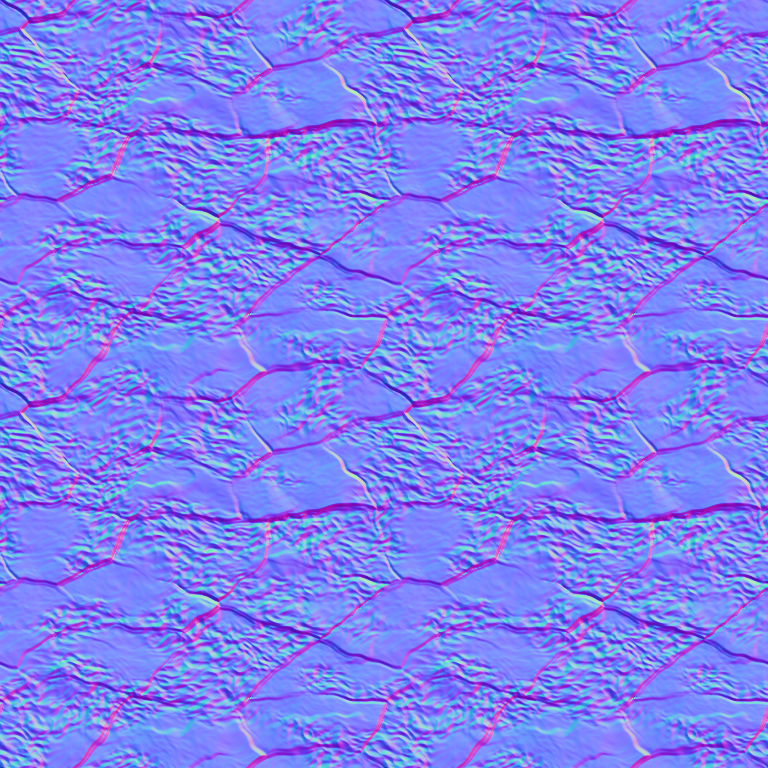
Write a Shadertoy shader that draws this texture map.

```glsl
// Tangent-space normal map of a layered, chipped rock wall, two tiles across and two up.
// Warped wide Voronoi stones lean over their lower right neighbours; wrapped noise
// roughens them in patches, and slopes of the summed height become the normal.

float hash(vec2 p) {
    return fract(sin(dot(p, vec2(127.1, 311.7))) * 43758.5453);
}

// Dot product of a lattice point's random direction with the offset from it
float lattice(vec2 cell, vec2 offset, vec2 period, float seed) {
    float angle = 6.2832 * hash(mod(cell, period) + seed);
    return dot(vec2(cos(angle), sin(angle)), offset);
}

// Gradient noise over the unit tile, wrapping after a whole number of cells
float noise(vec2 p, vec2 period, float seed) {
    vec2 i = floor(p * period), f = p * period - i;
    vec2 u = f * f * f * (f * (f * 6.0 - 15.0) + 10.0);
    vec2 x = vec2(1, 0), y = vec2(0, 1);
    return mix(mix(lattice(i, f, period, seed),
                   lattice(i + x, f - x, period, seed), u.x),
               mix(lattice(i + y, f - y, period, seed),
                   lattice(i + 1.0, f - 1.0, period, seed), u.x), u.y);
}

// Jittered stone centre; odd courses are shifted by half a stone
vec2 stoneCentre(vec2 cell, vec2 grid) {
    vec2 id = mod(cell, grid);
    vec2 jitter = vec2(hash(id + 3.7), hash(id + 9.2)) - 0.5;
    return cell + 0.5 + 0.75 * jitter + vec2(0.5 * mod(id.y, 2.0) - 0.25, 0.0);
}

// Offset from the stone centre (xy), distance to the joint (z), random value (w)
vec4 stones(vec2 p) {
    vec2 grid = vec2(3, 6), q = p * grid, home = floor(q);
    vec2 nearest = vec2(9), owner = home;
    for (int j = -1; j <= 1; j++)
    for (int i = -1; i <= 1; i++) {
        vec2 cell = home + vec2(i, j), r = stoneCentre(cell, grid) - q;
        if (dot(r, r) < dot(nearest, nearest)) { nearest = r; owner = cell; }
    }
    float joint = 1.0;
    for (int j = -2; j <= 2; j++)
    for (int i = -2; i <= 2; i++) {
        vec2 r = stoneCentre(owner + vec2(i, j), grid) - q, across = r - nearest;
        if (dot(across, across) > 0.0001) {
            vec2 n = normalize(across);
            joint = min(joint, dot(0.5 * (r + nearest), n) / length(n * grid));
        }
    }
    return vec4(-nearest, joint, hash(mod(owner, grid) + 21.3));
}

float height(vec2 p) {
    // Bend the joints, broadly and then finely
    vec2 bent = p + 0.05 * vec2(noise(p, vec2(4, 5), 1.0), noise(p, vec2(4, 3), 2.0))
                  + 0.012 * vec2(noise(p, vec2(15, 21), 3.0), noise(p, vec2(19, 15), 4.0));
    vec4 stone = stones(bent);

    // Leaning stone faces, dropping sharply at the joints
    float lean = dot(stone.xy, vec2(mix(-0.3, 1.5, fract(stone.w * 7.3)), -1.2));
    float strength = 1.0 + 1.4 * noise(p, vec2(6, 5), 5.0);
    float h = 0.011 * strength * (lean + 0.4 * (stone.w - 0.4));
    h *= smoothstep(0.0, 0.009, stone.z);
    h -= 0.003 * strength * exp(-pow(stone.z / 0.005, 2.0));

    // Flaked ledges along noise contours, fading in and out
    float flake = noise(bent, vec2(4, 9), 6.0) + 0.12 * noise(p, vec2(24, 30), 7.0);
    float broken = smoothstep(-0.1, 0.3, noise(p, vec2(5, 6), 8.0));
    h += 0.007 * broken * smoothstep(-0.05, 0.05, flake);

    // Chipped patches between smooth faces
    float patchy = noise(bent, vec2(5, 9), 9.0) + 0.5 * (fract(stone.w * 13.7) - 0.42);
    float rough = 0.12 + 0.88 * smoothstep(-0.2, 0.2, patchy);
    float chips = 0.011 * noise(bent, vec2(22, 38), 10.0)
                - 0.011 * abs(noise(bent, vec2(34, 50), 11.0))
                + 0.007 * noise(bent, vec2(48, 74), 12.0);
    return h + rough * chips + 0.004 * noise(p, vec2(9, 14), 13.0);
}

void mainImage(out vec4 fragColor, in vec2 fragCoord) {
    vec2 p = fract(2.0 * fragCoord / iResolution.xy);

    // Central differences, wide enough to soften the finest chips
    vec2 e = vec2(0.0025, 0.0);
    vec2 slope = vec2(height(p + e.xy) - height(p - e.xy),
                      height(p + e.yx) - height(p - e.yx)) / (2.0 * e.x);

    vec3 normal = normalize(vec3(-slope, 1.0));
    fragColor = vec4(0.5 + 0.5 * normal, 1.0);
}
```
